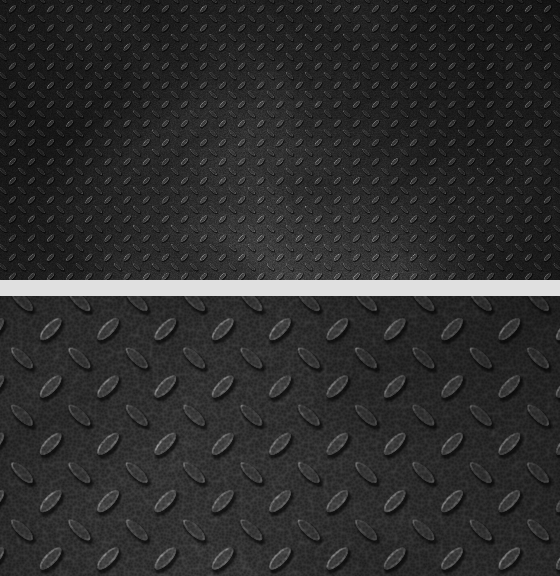
Top, the full canvas; bottom, a detail of the centre.
Give the GLSL for this texture, as a WebGL 1 fragment shader.

```glsl
precision highp float;
uniform vec2 u_resolution;

vec2 hash2(vec2 p) {
  return fract(sin(vec2(dot(p, vec2(127.1, 311.7)), dot(p, vec2(269.5, 183.3)))) * 43758.5);
}

// Distance to the nearest scattered point
float cellular(vec2 p) {
  vec2 cell = floor(p), f = fract(p);
  float nearest = 2.0;
  for (int j = -1; j <= 1; j++) {
    for (int i = -1; i <= 1; i++) {
      vec2 g = vec2(float(i), float(j));
      nearest = min(nearest, length(g + hash2(cell + g) - f));
    }
  }
  return nearest;
}

// Soft blotches from warped, layered sines, about -1 to 1
float blotches(vec2 p) {
  float sum = 0.0, amp = 0.5;
  for (int i = 0; i < 5; i++) {
    p += 0.6 * sin(p.yx * 1.3 + float(i) * 1.7);
    sum += amp * sin(p.x + 0.8) * sin(p.y + 2.1);
    p = mat2(1.5, 1.1, -1.1, 1.5) * p;
    amp *= 0.6;
  }
  return sum;
}

float ellipse(vec2 p, vec2 r) {
  float k = length(p / r);
  return k * (k - 1.0) / max(length(p / (r * r)), 0.001);
}

void main() {
  vec2 uv = gl_FragCoord.xy / u_resolution.y;
  vec2 plate = uv * 14.65;
  float px = 14.65 / u_resolution.y;

  // Broad light rising from the lower middle, with stains
  vec2 spread = (uv - vec2(1.03, -0.05)) / vec2(0.68, 0.68);
  float light = 0.088 + 0.125 * exp(-dot(spread, spread));
  light += 0.025 * exp(-pow((uv.x - 0.9) / 0.6, 2.0));
  light *= 1.0 + 0.24 * blotches(uv * 5.0);

  // Fine grit
  float grit = cellular(uv * 260.0) - 0.45 + 0.5 * (cellular(uv * 110.0) - 0.45);
  float tone = light * (1.0 + 0.5 * grit);

  // Raised lugs: one slanted each way per repeat
  for (int i = 0; i < 2; i++) {
    float falling = float(i);
    vec2 radii = vec2(0.255, 0.105 - 0.01 * falling);
    vec2 q = plate - vec2(0.649, 0.19) + 0.5 - 0.5 * falling;
    vec2 v = fract(q) - 0.5;
    float wear = hash2(floor(q) + 37.0 * falling).x;
    float angle = mix(0.8, -0.76, falling);
    vec2 axis = vec2(cos(angle), sin(angle));
    mat2 toLocal = mat2(axis.x, -axis.y, axis.y, axis.x);
    vec2 local = toLocal * v;
    float d = ellipse(local, radii);

    // Tight shadow below and to the right
    float shade = ellipse(toLocal * (v + vec2(-0.03, 0.05)), radii);
    tone *= 1.0 - 0.6 * smoothstep(0.05, -0.02, shade);

    // Dull top with a bevel that catches light
    vec2 normal = normalize(local / (radii * radii) + 0.0001) * toLocal;
    float facing = dot(normal, vec2(-0.85, 0.53));
    float shine = 0.2 + 0.65 * facing * facing + 0.25 * facing;
    shine *= 1.0 + 0.8 * grit;
    float rim = smoothstep(0.025 + 0.4 * px, 0.0, abs(d + 0.025));
    float top = light * 0.8 + mix(0.095, 0.06, falling);
    float lug = top * (1.0 + 0.4 * grit) + rim * shine * (0.1 + 0.06 * wear + 0.35 * light);
    tone = mix(tone, lug, smoothstep(0.4 * px, -0.4 * px, d));
  }

  gl_FragColor = vec4(vec3(tone), 1.0);
}
```
